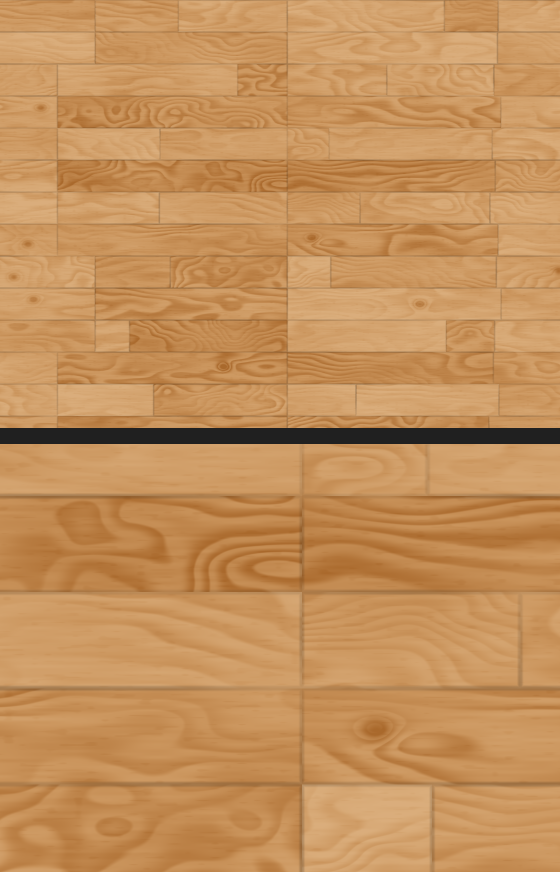
Top, the full canvas; bottom, a detail of the centre.
Give the GLSL for this texture, as a Shadertoy shader.

```glsl
// Strip parquet: thirteen and a bit rows of pale hardwood, cut into strips of
// differing length and tone. Growth rings are contours of stretched, warped
// noise per strip; fibres, pores, knots and thin seams are laid over them.

float hash(vec2 p) {
    vec3 q = fract(p.xyx * vec3(0.1031, 0.1030, 0.0973));
    q += dot(q, q.yzx + 33.33);
    return fract((q.x + q.y) * q.z);
}

float noise(vec2 p) {
    vec2 i = floor(p), f = fract(p);
    f = f * f * (3.0 - 2.0 * f);
    return mix(mix(hash(i), hash(i + vec2(1, 0)), f.x),
               mix(hash(i + vec2(0, 1)), hash(i + vec2(1, 1)), f.x), f.y);
}

float fbm(vec2 p) {
    return 0.55 * noise(p) + 0.3 * noise(p * 2.1 + 17.0) + 0.15 * noise(p * 4.3 + 41.0);
}

// Position of the k-th joint of a row, as a share of the canvas width.
// Three rows form one board and share their end joints.
float jointAt(float row, int k) {
    float board = floor((row + 1.0) / 3.0);
    float boardEnd = 0.125 + 0.045 * cos(2.094 * board);
    float r = hash(vec2(row * 3.0 + 5.0, float(k) + 11.0));
    if (k == 0) return boardEnd;
    if (k == 1) return mod(row, 2.0) > 0.5 ? boardEnd : 0.2 + 0.26 * r;
    if (k == 2) return 0.513;
    if (k == 3) return mod(row, 2.0) > 0.5 ? 0.513 : 0.57 + 0.24 * r;
    return 0.87 + 0.025 * r;
}

vec3 parquet(vec2 fragCoord) {
    // Work in row heights, counted downward from the top.
    vec2 uv = fragCoord / iResolution.xy;
    float aspect = iResolution.x / iResolution.y;
    vec2 p = vec2(uv.x * aspect, 1.0 - uv.y) * 13.37;
    float row = floor(p.y), across = fract(p.y);

    // Find the strip and the distance to its nearest end joint.
    float strip = 0.0, endDist = 1e3;
    for (int k = 0; k < 5; k++) {
        float dx = uv.x - jointAt(row, k);
        strip += step(0.0, dx);
        endDist = min(endDist, abs(dx) * aspect * 13.37);
    }
    vec2 id = vec2(row * 7.0 + 3.0, strip * 13.0 + 2.0);
    float pick = hash(id), wild = hash(id + 31.7), slant = hash(id + 73.1) - 0.5;
    float inner = step(0.5, strip) * step(strip, 4.5);
    float dark = inner * step(2.5, row) * mod(row, 2.0) * step(0.25, pick);
    dark = max(dark, step(0.86, wild) * inner);

    // Growth rings: long arches, some strips steep and swirling.
    vec2 g = vec2(p.x, across) + vec2(pick, wild) * 57.0;
    float steep = smoothstep(0.55, 0.8, wild);
    float field = fbm(g * vec2(mix(0.22, 0.5, steep), 0.85));
    float rings = 10.0 * field + slant * p.x * mix(0.5, 2.6, steep)
                + 2.0 * across + 0.45 * noise(g * vec2(1.6, 4.0));

    // A small knot bends the rings on a few strips.
    vec2 toKnot = (vec2(mod(p.x + pick * 9.0, 9.0) - 4.5, across - 0.3 - 0.4 * wild))
                * vec2(0.7, 1.0);
    float knot = step(0.8, hash(id + 11.9)) * exp(-dot(toKnot, toKnot) * 40.0);
    rings += 2.5 * knot;

    // Each ring darkens slowly, then breaks off sharply.
    float s = fract(rings);
    float late = smoothstep(0.15, 0.82, s) * (1.0 - smoothstep(0.82, 1.0, s));
    float figure = smoothstep(0.25, 0.7, noise(g * vec2(0.45, 1.1) + 9.0));
    float ringDepth = mix(0.13, 0.42, figure) * mix(0.75, 1.15, dark);

    // Fine fibres along the strip, short pores and slow clouds of tone.
    float fibre = noise(g * vec2(2.5, 30.0)) - 0.5;
    float pores = smoothstep(0.72, 0.95, noise(g * vec2(7.0, 42.0) + 5.0));
    float cloud = fbm(g * vec2(0.4, 1.3) + 23.0) - 0.5;

    float tone = 0.1 + 0.34 * pick + 0.27 * dark + 0.5 * cloud
               + ringDepth * (late - 0.3) + 0.15 * fibre + 0.1 * pores + 0.7 * knot * knot;
    vec3 paleWood = vec3(0.855, 0.68, 0.485), honey = vec3(0.795, 0.585, 0.365);
    vec3 amber = vec3(0.69, 0.445, 0.21);
    vec3 wood = mix(paleWood, honey, clamp(tone * 2.2, 0.0, 1.0));
    wood = mix(wood, amber, clamp((tone - 0.45) * 1.75, 0.0, 1.25));

    // Seams are hairlines of uneven strength.
    float rowDist = min(across, 1.0 - across);
    float seam = 1.0 - smoothstep(0.008, 0.04, min(rowDist, endDist));
    return wood * (1.0 - seam * (0.06 + 0.14 * noise(p * vec2(0.8, 2.0))));
}

void mainImage(out vec4 fragColor, in vec2 fragCoord) {
    // Four samples per pixel smooth the joints and ring edges.
    vec3 color = vec3(0.0);
    for (int i = 0; i < 4; i++) {
        vec2 offset = vec2(float(i % 2), float(i / 2)) * 0.5 - 0.25;
        color += parquet(fragCoord + offset);
    }
    fragColor = vec4(color / 4.0, 1.0);
}
```
